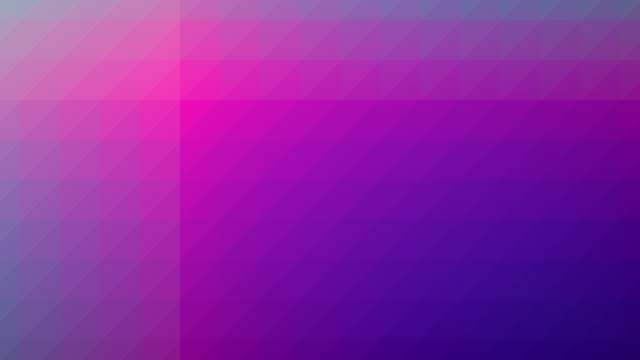
A WebGL 2 fragment shader for this background:

```glsl
#version 300 es
precision highp float;
// Triangulated magenta-to-indigo gradient with pale frosted bands on the left and top.
#define ROWS 9.0
#define CORNER vec2(4.5, 6.5)
#define FACET 0.6
#define SHEEN 0.02
#define HOT_PINK vec3(0.96, 0.05, 0.715)
#define FADE_RIGHT vec3(0.42, 0.0, 0.165)
#define FADE_DOWN vec3(0.41, 0.0, 0.165)

uniform vec2 u_resolution;
out vec4 outColor;

// Smooth colour field, p in grid cells
vec3 field(vec2 p) {
    vec2 size = vec2(ROWS * u_resolution.x / u_resolution.y, ROWS);
    // Core panel: falls from hot pink to indigo, right and down
    float right = max(p.x - CORNER.x, 0.0) / (size.x - CORNER.x);
    float down = max(CORNER.y - p.y, 0.0) / CORNER.y;
    vec3 fallRight = vec3(right * (2.0 - right), 0.0, right * right);
    vec3 fallDown = vec3(down * (1.6 - 0.6 * down), 0.0, down * down);
    vec3 color = HOT_PINK - FADE_RIGHT * fallRight - FADE_DOWN * fallDown;
    color.g -= 0.05 * pow(max(right, down), 4.0);

    // Frosted bands: green rises and red fades away from the core
    float left = max(CORNER.x - p.x, 0.0) / CORNER.x;
    float up = max(p.y - CORNER.y, 0.0) / (size.y - CORNER.y);
    float frostLeft = (0.085 * step(p.x, CORNER.x) + 0.3 * left) * (1.0 - 0.12 * down);
    float frostUp = 0.035 * step(CORNER.y, p.y) + 0.33 * up;
    color.g += frostLeft + frostUp - frostLeft * frostUp;
    color.r -= 0.2 * left + 0.16 * up * up;
    color.b += 0.02 * left * up;
    return color;
}

// Colour of the half-cell triangle around p
vec3 facets(vec2 p) {
    vec2 cell = floor(p + 0.5);
    vec2 f = p + 0.5 - cell;
    vec2 middle = f.y > f.x ? vec2(1.0, 2.0) / 3.0 : vec2(2.0, 1.0) / 3.0;
    vec3 color = field(mix(p, cell - 0.5 + middle, FACET));

    // Faint light along the diagonals of the bands
    float band = max(step(p.x, CORNER.x), step(CORNER.y, p.y));
    float diagonal = 1.0 - smoothstep(0.0, 0.04, abs(f.x - f.y));
    return color + SHEEN * band * diagonal;
}

void main() {
    // Four samples per pixel smooth the triangle edges
    vec3 sum = vec3(0.0);
    for (int i = 0; i < 4; i++) {
        vec2 offset = vec2(float(i % 2), float(i / 2)) * 0.5 - 0.25;
        sum += facets((gl_FragCoord.xy + offset) / u_resolution.y * ROWS);
    }
    outColor = vec4(clamp(sum / 4.0, 0.0, 1.0), 1.0);
}
```
